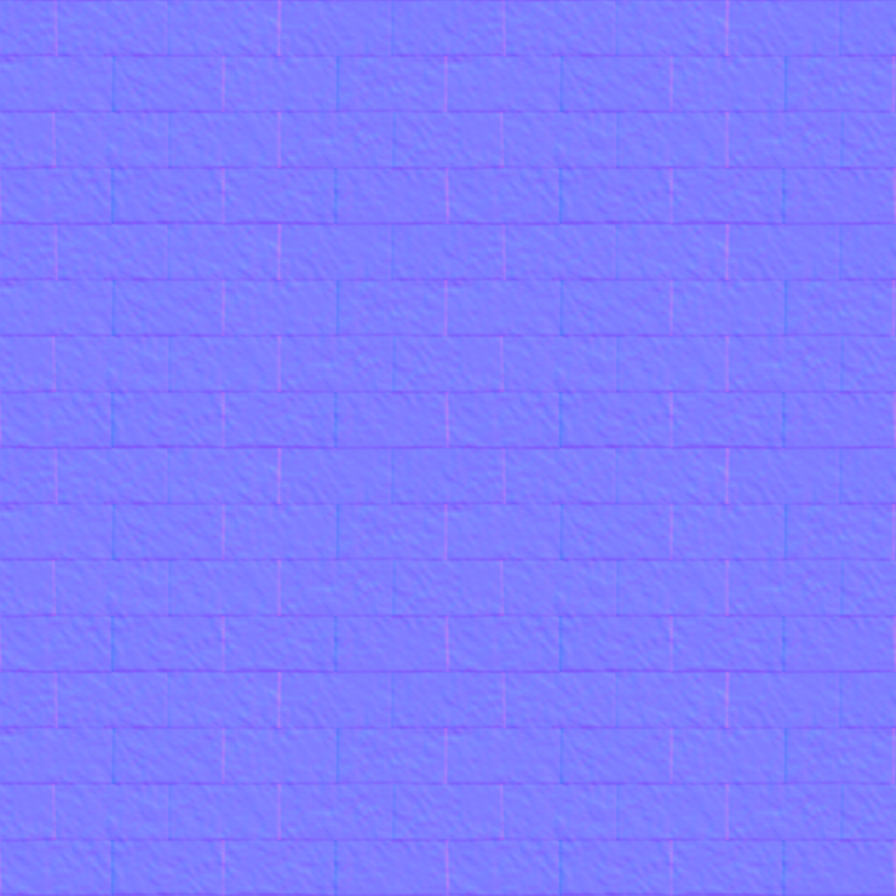
A Shadertoy shader for this texture map:

```glsl
#define BRICKS vec2(8.0, 16.0)
#define VARIANTS 4.0
#define JOINT_WIDTH 0.0024
#define JOINT_JITTER 0.0012
#define BED_DEPTH 0.13
#define HEAD_DEPTH 0.16
#define GRAIN_CELLS 104.0
#define GRAIN_RELIEF 0.00068
#define EDGE_ROUNDING 0.022
#define BRICK_TILT 0.016
#define BASE_TILT vec2(-0.002, -0.006)

float hash(vec2 p) {
    vec3 q = fract(vec3(p.xyx) * 0.1031);
    q += dot(q, q.yzx + 33.33);
    return fract((q.x + q.y) * q.z);
}

// Value noise whose lattice wraps after the given number of cells
float wrappedNoise(vec2 p, vec2 period) {
    vec2 cell = floor(p);
    vec2 f = fract(p);
    f = f * f * f * (f * (f * 6.0 - 15.0) + 10.0);
    vec2 lo = mod(cell, period);
    vec2 hi = mod(cell + 1.0, period);
    return mix(mix(hash(lo), hash(vec2(hi.x, lo.y)), f.x),
               mix(hash(vec2(lo.x, hi.y)), hash(hi), f.x), f.y);
}

// Noise repeating with each block of brick variants
float blockNoise(vec2 uv, float cells) {
    return wrappedNoise(uv * cells, cells * VARIANTS / BRICKS);
}

// Rough face: lumps on a slanted lattice, finer grit on upright ones
float faceHeight(vec2 uv) {
    vec2 slanted = vec2(uv.x, uv.y + 0.5 * uv.x);
    float lumps = blockNoise(slanted, GRAIN_CELLS);
    float grit = blockNoise(uv + vec2(0.131, 0.077), GRAIN_CELLS * 1.5);
    float swell = blockNoise(uv + vec2(0.053, 0.171), GRAIN_CELLS * 0.5);
    return 0.8 * lumps + 0.6 * grit + 0.7 * swell;
}

vec2 faceTilt(vec2 uv) {
    float e = 0.0013;
    vec2 rise = vec2(faceHeight(uv + vec2(e, 0.0)) - faceHeight(uv - vec2(e, 0.0)),
                     faceHeight(uv + vec2(0.0, e)) - faceHeight(uv - vec2(0.0, e)));
    float roughness = mix(0.5, 1.35, blockNoise(uv, 32.0));
    return -rise * vec2(0.75, 1.0) * GRAIN_RELIEF * roughness / (2.0 * e);
}

// Tilt across a groove: a lean, two steep walls and a soft shoulder
float grooveTilt(float d, float lean, float walls) {
    float w = max(JOINT_WIDTH, 0.75 / iResolution.y);
    float x = d / w;
    float shoulder = x / 3.0;
    return (lean - walls * x) * exp(-x * x)
         - EDGE_ROUNDING * shoulder * exp(-shoulder * shoulder);
}

void mainImage(out vec4 fragColor, in vec2 fragCoord) {
    vec2 uv = fragCoord / iResolution.xy;
    float wobble = (blockNoise(uv, 16.0) - 0.5) * JOINT_JITTER;
    float wear = mix(0.7, 1.3, blockNoise(uv, 64.0));

    // Horizontal bed joints, deepest once per block
    float bed = floor(uv.y * BRICKS.y + 0.5);
    float bedId = mod(bed, VARIANTS);
    float column = mod(floor(uv.x * BRICKS.x + 0.5 * mod(bed, 2.0)), VARIANTS);
    float bedShift = (hash(vec2(column, bedId + 11.0)) - 0.5) * JOINT_JITTER;
    float bedDist = uv.y - bed / BRICKS.y + bedShift + wobble;
    float bedDepth = BED_DEPTH * wear * (bedId < 0.5 ? 1.4 : 0.7 + 0.5 * hash(vec2(column, bedId)));

    // Vertical head joints, staggered by half a brick
    float row = floor(uv.y * BRICKS.y);
    float oddRow = mod(row, 2.0);
    float stagger = 0.5 * oddRow;
    float head = floor(uv.x * BRICKS.x + stagger + 0.5);
    vec2 headId = mod(vec2(head, row), VARIANTS);
    float headShift = (hash(headId + 23.0) - 0.5) * 2.0 * JOINT_JITTER;
    float headDist = uv.x - (head - stagger) / BRICKS.x + headShift + wobble;

    // Alternate head joints lean to opposite sides
    float leansRight = 1.0 - mod(head + row, 2.0);
    float side = mix(mix(-0.9, -0.3, oddRow), 1.0, leansRight);
    float headLean = HEAD_DEPTH * side * mix(0.75, 1.5, hash(headId + 5.0));

    // Each brick sits at a slightly different angle
    vec2 brickId = mod(vec2(floor(uv.x * BRICKS.x + stagger), row), VARIANTS);
    vec2 brickTilt = (vec2(hash(brickId + 41.0), hash(brickId + 57.0)) - 0.5) * BRICK_TILT;

    vec2 tilt = BASE_TILT + brickTilt + faceTilt(uv);
    tilt.x += grooveTilt(headDist, headLean, 1.2 * HEAD_DEPTH) * wear;
    tilt.y += grooveTilt(bedDist, -bedDepth, 0.8 * bedDepth);

    vec3 normal = normalize(vec3(tilt, 1.0));
    fragColor = vec4(0.5 + 0.5 * normal, 1.0);
}
```
